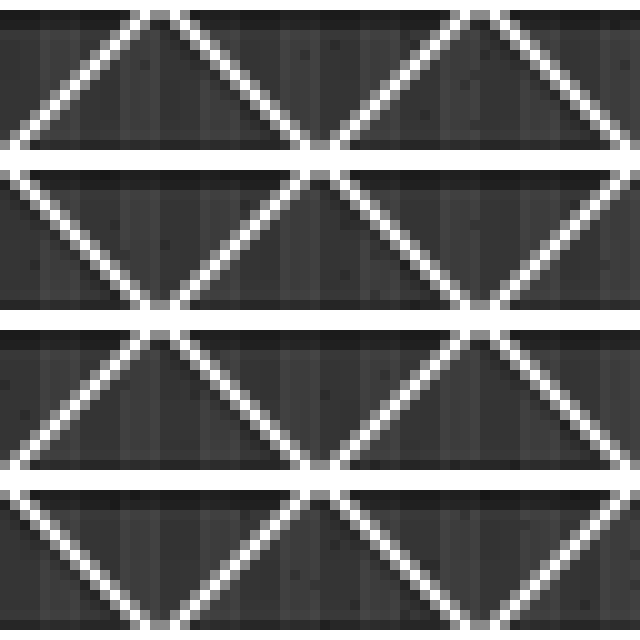
Write a WebGL 2 fragment shader that draws this pattern.

```glsl
#version 300 es
precision highp float;
// Blocky dark corrugated wall behind white rails joined by zigzag braces.

uniform vec2 u_resolution;
out vec4 fragColor;

const float CELLS = 64.0;    // blocks along each side
const float BAY = 16.0;      // blocks from rail to rail
const float BRACE = 32.0;    // blocks in one full zigzag
const float PLANK = 4.0;     // blocks in one corrugation

const vec3 WHITE = vec3(1.0);
const vec3 BRACE_EDGE = vec3(0.54);
const float WALL_LOW = 0.205;
const float WALL_HIGH = 0.235;
const float RIB_LIGHT = 0.018;

float hash(vec2 p) {
    vec3 q = fract(vec3(p.xyx) * 0.1031);
    q += dot(q, q.yzx + 33.33);
    return fract((q.x + q.y) * q.z);
}

// Corrugated wall: alternating planks, lit ribs, faint mottling and specks.
float wallTone(vec2 cell, float row) {
    float raised = mod(floor(cell.x / PLANK), 2.0);
    float inPlank = mod(cell.x, PLANK);
    float rib = raised * step(1.0, abs(inPlank - 1.5));
    float tone = mix(WALL_LOW, WALL_HIGH, raised) + RIB_LIGHT * rib;
    if (row == 3.0 || row == 13.0) tone += 0.014;
    tone += 0.008 * (hash(floor(cell / vec2(2.0, 4.0)) + 7.0) - 0.5);
    float speck = step(0.978, hash(cell + 19.0));
    return tone * (1.0 - 0.18 * speck);
}

// Shade cast by the rail above and gathered over the rail below.
float railShade(float row) {
    if (row == 1.0) return 0.52;
    if (row == 2.0) return 0.61;
    if (row == 14.0) return 0.73;
    return 1.0;
}

// Shade beneath a falling brace; drop counts blocks below its centre.
float braceShade(float drop, bool falling) {
    if (!falling) return 1.0;
    if (drop == 2.0) return 0.71;
    if (drop == 3.0) return 0.89;
    return 1.0;
}

// Colour of one block, with cell.y counted downward from the top.
vec3 blockColor(vec2 cell) {
    float row = mod(cell.y, BAY);
    if (row == 0.0 || row == BAY - 1.0) return WHITE;

    // Fold the zigzag, turning it over in every second bay.
    float column = mod(cell.x, BRACE);
    float folded = min(column, BRACE - 1.0 - column);
    bool rightHalf = column >= 0.5 * BRACE;
    bool turned = mod(floor(cell.y / BAY), 2.0) > 0.5;
    float drop = turned ? row - folded : row + folded - (BAY - 1.0);
    if (drop == 0.0) return WHITE;
    if (abs(drop) == 1.0) return BRACE_EDGE;

    float shade = min(railShade(row), braceShade(drop, rightHalf != turned));
    return vec3(wallTone(cell, row) * shade);
}

void main() {
    // Average sixteen samples so block edges stay smooth at any size.
    vec3 color = vec3(0.0);
    for (int i = 0; i < 16; i++) {
        vec2 offset = (vec2(i % 4, i / 4) + 0.5) / 4.0 - 0.5;
        vec2 uv = fract((gl_FragCoord.xy + offset) / u_resolution);
        color += blockColor(floor(vec2(uv.x, 1.0 - uv.y) * CELLS));
    }
    fragColor = vec4(color / 16.0, 1.0);
}
```
